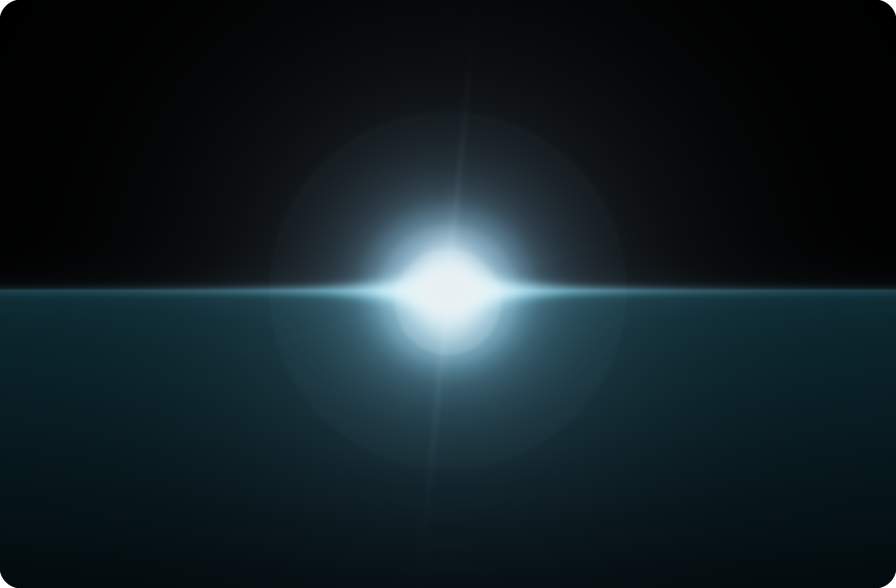
A Shadertoy shader for this background:

```glsl
// A white-blue star flaring on the horizon between a black sky and a deep teal sea.

const vec2 STAR_POS = vec2(0.0, 0.006);
const float HORIZON_Y = 0.008;
const vec3 SKY_GLOW = vec3(0.085, 0.105, 0.122);
const vec3 SEA_TOP = vec3(0.042, 0.155, 0.185);
const vec3 SEA_DEEP = vec3(0.010, 0.042, 0.054);
const vec3 HALO_BLUE = vec3(0.30, 0.50, 0.62);
const vec3 HALO_WIDE = vec3(0.070, 0.098, 0.115);
const vec3 STREAK_CYAN = vec3(0.50, 0.86, 1.00);
const vec3 CORE_WHITE = vec3(0.91, 0.94, 0.95);

float hash(float n) {
    return fract(sin(n * 12.9898) * 43758.547);
}

float gauss(float x, float width) {
    float t = x / width;
    return exp(-t * t);
}

vec3 screenBlend(vec3 base, vec3 light) {
    return 1.0 - (1.0 - base) * (1.0 - clamp(light, 0.0, 1.0));
}

float disc(vec2 p, vec2 center, float radius, float soft) {
    return 1.0 - smoothstep(-soft, soft, length(p - center) - radius);
}

// Thin line of light through the origin, fading along its length
float ray(vec2 p, float angle, float width, float reach) {
    vec2 dir = vec2(cos(angle), sin(angle));
    float across = p.x * dir.y - p.y * dir.x;
    return gauss(across, width) * gauss(dot(p, dir), reach);
}

float roundedBox(vec2 p, vec2 halfSize, float radius) {
    vec2 d = abs(p) - halfSize + radius;
    return length(max(d, 0.0)) + min(max(d.x, d.y), 0.0) - radius;
}

// Dark sky above, teal water fading with depth below
vec3 background(vec2 p, float pixel) {
    float depth = clamp((HORIZON_Y - p.y) / 0.5, 0.0, 1.0);
    vec3 sea = mix(SEA_TOP, SEA_DEEP, depth);
    float water = 1.0 - smoothstep(-1.5 * pixel, 1.5 * pixel, p.y - HORIZON_Y);
    float glow = gauss(length(p - STAR_POS), 0.43);
    return sea * water + SKY_GLOW * glow * mix(1.0, 0.8, water);
}

// Broad glow with very faint disc edges
vec3 halo(vec2 q) {
    float r = length(q);
    vec3 light = HALO_BLUE * gauss(r, 0.135) + HALO_WIDE * gauss(r, 0.26);
    light += vec3(0.013, 0.019, 0.022) * disc(q, vec2(0.0), 0.304, 0.004);
    light += vec3(0.020, 0.040, 0.052) * disc(q, vec2(0.0), 0.147, 0.018);
    light += vec3(0.035, 0.040, 0.042) * disc(q, vec2(0.0, -0.008), 0.121, 0.010);
    return light;
}

// Band along the horizon, narrowing away from the star
vec3 streak(vec2 q) {
    float x = abs(q.x);
    float width = 0.009 + 0.022 * gauss(x, 0.13);
    float strength = 0.07 + 1.05 * exp(-x / 0.17);
    float band = gauss(q.y, width) * strength;
    float mist = exp(-abs(q.y) / 0.024) * (0.05 + 0.20 * exp(-x / 0.22));
    return STREAK_CYAN * band + vec3(0.45, 0.75, 0.90) * mist;
}

vec3 rays(vec2 q) {
    float light = 0.075 * ray(q, 1.475, 0.007, 0.27);
    light += 0.035 * ray(q, 1.565, 0.004, 0.16);
    light += 0.014 * ray(q, 0.30, 0.004, 0.28);
    for (int i = 0; i < 9; i++) {
        float n = float(i) + 1.0;
        float angle = 3.14159 * (n + 0.7 * hash(n)) / 9.0;
        light += 0.012 * ray(q, angle, 0.0035, 0.12 + 0.10 * hash(n + 20.0));
    }
    return vec3(0.75, 0.93, 1.0) * light;
}

void mainImage(out vec4 fragColor, in vec2 fragCoord) {
    float pixel = 1.0 / iResolution.y;
    vec2 p = (fragCoord - 0.5 * iResolution.xy) * pixel;
    vec2 q = p - STAR_POS;

    vec3 color = background(p, pixel);
    color = screenBlend(color, halo(q));
    color = screenBlend(color, rays(q));

    // Star body: a faint lower disc under a soft white core
    float body = disc(q, vec2(0.0, -0.020), 0.090, 0.006);
    color = screenBlend(color, vec3(0.12, 0.14, 0.15) * body);
    color = screenBlend(color, CORE_WHITE * 0.85 * gauss(length(q), 0.085));
    color = screenBlend(color, streak(q));

    // White lens: a round centre drawn out sideways into points
    float lensHeight = 0.010 + 0.052 * gauss(q.x, 0.062);
    float lens = gauss(q.y, lensHeight) * gauss(q.x, 0.105);
    color = mix(color, CORE_WHITE, lens);

    // White page outside the rounded frame
    float frame = roundedBox(p, 0.5 * iResolution.xy * pixel, 0.036);
    color = mix(color, vec3(1.0), smoothstep(-0.2 * pixel, 1.2 * pixel, frame));
    fragColor = vec4(clamp(color, 0.0, 1.0), 1.0);
}
```
